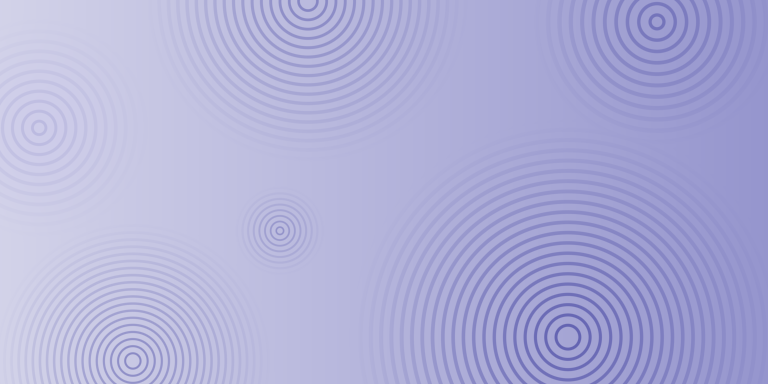
Reproduce this background procedurally as a Shadertoy shader.

```glsl
// Fading concentric ripples over a soft lavender gradient

// Ring opacity: radius of the first ring, gap between rings, radius where they vanish
float ripple(vec2 p, vec2 centre, float first, float gap, float reach) {
    float d = length(p - centre);
    float index = max(round((d - first) / gap), 0.0);
    float offset = abs(d - first - index * gap);
    float fade = clamp(1.0 - d / reach, 0.0, 1.0);

    // Lines widen slightly as they travel outward
    float halfWidth = gap * mix(0.21, 0.14, fade);
    float soft = 0.75 / iResolution.y;
    float line = 1.0 - smoothstep(halfWidth - soft, halfWidth + soft, offset);
    return line * pow(fade, 1.2);
}

void mainImage(out vec4 fragColor, in vec2 fragCoord) {
    vec2 p = fragCoord / iResolution.y;
    float across = fragCoord.x / iResolution.x;

    // Pale grey lilac on the left, deeper violet on the right
    vec3 color = mix(vec3(0.825, 0.825, 0.912), vec3(0.585, 0.585, 0.805), across);

    // Faint lilac glow behind the pale ripple
    float glow = 1.0 - smoothstep(0.0, 0.3, length(p - vec2(0.102, 0.667)));
    color = mix(color, vec3(0.80, 0.79, 0.92), 0.6 * glow);

    // Ripples, each with its own strength
    float ink = 0.0;
    ink = max(ink, 0.58 * ripple(p, vec2(0.802, 0.997), 0.0245, 0.0242, 0.43));
    ink = max(ink, 0.68 * ripple(p, vec2(1.711, 0.943), 0.0180, 0.0295, 0.33));
    ink = max(ink, 0.17 * ripple(p, vec2(0.102, 0.667), 0.0175, 0.0260, 0.30));
    ink = max(ink, 0.48 * ripple(p, vec2(0.729, 0.399), 0.0095, 0.0147, 0.12));
    ink = max(ink, 0.60 * ripple(p, vec2(0.346, 0.060), 0.0200, 0.0185, 0.37));
    ink = max(ink, 0.95 * ripple(p, vec2(1.479, 0.122), 0.0310, 0.0268, 0.57));

    color = mix(color, vec3(0.36, 0.36, 0.68), ink);
    fragColor = vec4(color, 1.0);
}
```
